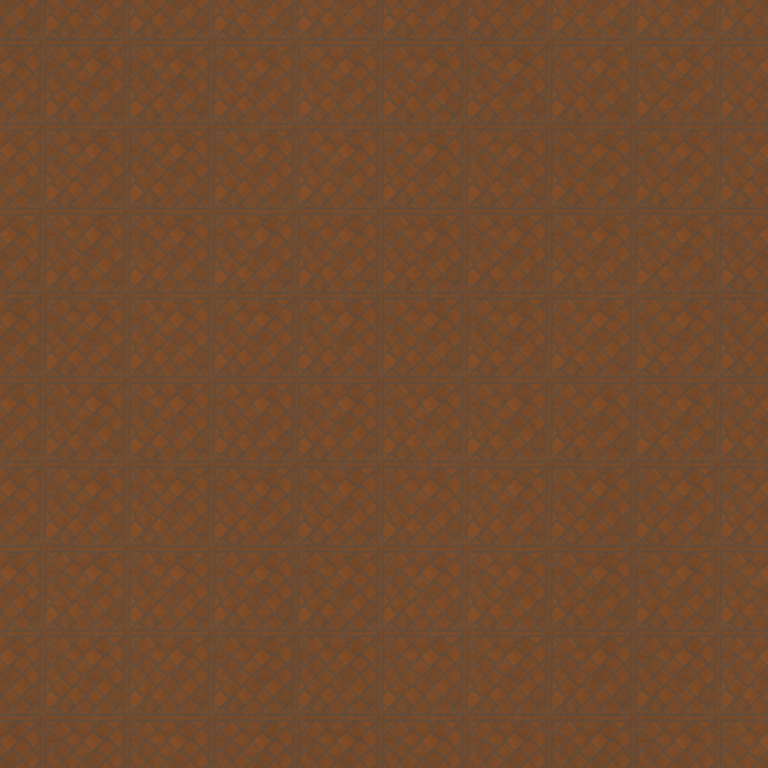
Write a WebGL 2 fragment shader that draws this texture.

```glsl
#version 300 es
precision highp float;
// Terracotta floor: a square lattice of narrow brick strips, each panel filled
// with worn diagonal tiles. Panels repeat by fract(); tiles are rounded boxes
// on a rotated, jittered grid, shaded by hash and value noise.

uniform vec2 u_resolution;
out vec4 outColor;

const float REPEATS = 9.1;                        // panels across and down
const vec2 LATTICE_ORIGIN = vec2(0.495, 0.505);   // a crossing of two strips
const float TILES_PER_PANEL = 4.0;                // diamonds along a panel side
const float STRIP_HALF_WIDTH = 0.034;             // in panel units
const float STRIP_BRICKS = 3.0;
const float GROUT_HALF_WIDTH = 0.011;
const float CORNER_RADIUS = 0.022;
const float WOBBLE = 0.022;
const vec3 CLAY = vec3(0.472, 0.290, 0.160);
const vec3 CLAY_BRIGHT = vec3(0.510, 0.302, 0.155);
const vec3 CLAY_DULL = vec3(0.445, 0.298, 0.185);
const vec3 GROUT = vec3(0.375, 0.298, 0.238);
const vec3 GLINT = vec3(0.530, 0.345, 0.180);

float hash(vec2 p) {
    vec3 h = fract(p.xyx * vec3(0.1031, 0.1030, 0.0973));
    h += dot(h, h.yzx + 33.33);
    return fract((h.x + h.y) * h.z);
}

// Value noise that wraps after "period" lattice steps.
float noise(vec2 p, float period) {
    vec2 i = floor(p), f = fract(p);
    f = f * f * (3.0 - 2.0 * f);
    vec2 a = mod(i, period), b = mod(i + 1.0, period);
    return mix(mix(hash(a), hash(vec2(b.x, a.y)), f.x),
               mix(hash(vec2(a.x, b.y)), hash(b), f.x), f.y);
}

float roundedBox(vec2 p, vec2 halfSize, float radius) {
    vec2 d = abs(p) - halfSize + radius;
    return length(max(d, 0.0)) + min(max(d.x, d.y), 0.0) - radius;
}

// Clay colour from a tile's own hash and the wear across it.
vec3 clayColor(float tone, float wear) {
    vec3 color = mix(CLAY, CLAY_BRIGHT, smoothstep(0.45, 1.0, tone));
    color = mix(color, CLAY_DULL, 0.7 * smoothstep(0.35, 0.0, tone));
    return color * (0.94 + 0.12 * wear);
}

// Diagonal tiles: rgb is colour, w is signed distance to the tile edge.
vec4 diagonalTiles(vec2 q, float wear) {
    float side = 0.70711 / TILES_PER_PANEL;
    vec2 grid = vec2(q.x + q.y, q.x - q.y) * TILES_PER_PANEL;
    grid.x += 0.45 * (hash(vec2(floor(grid.y) + 40.0, 7.0)) - 0.5);
    vec2 id = floor(grid) + 20.0;
    vec2 local = (fract(grid) - 0.5) * side;
    float size = 0.5 * side - GROUT_HALF_WIDTH * (0.7 + 0.6 * hash(id + 31.0));
    float d = roundedBox(local, vec2(size), CORNER_RADIUS);
    vec3 color = clayColor(hash(id), wear);
    // One worn, lighter edge on some of the tiles.
    float rim = smoothstep(size - 0.028, size - 0.006, local.x);
    color = mix(color, GLINT, 0.45 * rim * step(0.5, hash(id + 57.0)));
    return vec4(color, d);
}

// Bricks of a border strip; "along" runs 0 to 1 over a panel.
vec4 stripBricks(float across, float along, float seed, float wear) {
    float t = along * STRIP_BRICKS + 0.3 * seed;
    float id = mod(floor(t), STRIP_BRICKS);
    vec2 local = vec2(across, (fract(t) - 0.5) / STRIP_BRICKS);
    vec2 halfSize = vec2(STRIP_HALF_WIDTH - GROUT_HALF_WIDTH,
                         0.5 / STRIP_BRICKS - 0.6 * GROUT_HALF_WIDTH);
    float d = roundedBox(local, halfSize, 0.008);
    vec3 color = mix(clayColor(hash(vec2(id + 5.0, seed)), wear), CLAY_DULL, 0.45);
    return vec4(color, d);
}

void main() {
    vec2 uv = gl_FragCoord.xy / u_resolution;
    vec2 panel = (uv - LATTICE_ORIGIN) * REPEATS;
    float pixel = REPEATS / min(u_resolution.x, u_resolution.y);

    // Hand-laid wobble, identical in every panel.
    vec2 warp = vec2(noise(panel * 7.0, 7.0), noise(panel * 7.0 + 3.5, 7.0)) - 0.5;
    vec2 q = fract(panel + WOBBLE * warp);
    vec2 fromLine = q - step(0.5, q);
    float wear = 0.6 * noise(panel * 11.0, 11.0) + 0.4 * noise(panel * 29.0, 29.0);

    // Panel interior, then the horizontal strip, then the vertical one on top.
    vec4 surface = diagonalTiles(q - 0.5 + 0.6 * WOBBLE * warp.yx, wear);
    vec2 inset = STRIP_HALF_WIDTH + GROUT_HALF_WIDTH - abs(fromLine);
    surface.w = max(surface.w, max(inset.x, inset.y));
    if (abs(fromLine.y) < STRIP_HALF_WIDTH)
        surface = stripBricks(fromLine.y, q.x, 1.0, wear);
    if (abs(fromLine.x) < STRIP_HALF_WIDTH)
        surface = stripBricks(fromLine.x, q.y, 2.0, wear);

    // Grout, with a soft dusty margin around each tile.
    float soft = 0.5 * pixel + 0.004;
    float grout = smoothstep(-soft, soft, surface.w);
    float dust = 0.28 * smoothstep(-0.024, 0.0, surface.w);
    vec3 color = mix(surface.rgb, CLAY_DULL * 0.97, dust);
    color = mix(color, GROUT * (0.95 + 0.1 * wear), 0.85 * grout);

    // Very faint drift of tone over the whole floor.
    color *= 0.985 + 0.03 * noise(uv * 5.0, 64.0);
    outColor = vec4(color, 1.0);
}
```
